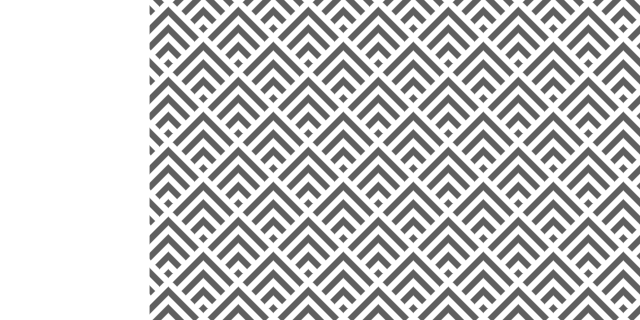
A Shadertoy shader for this pattern:

```glsl
// Nested grey chevrons in a staggered diamond lattice, right of a plain white margin.

// Lengths are in canvas heights.
const float PERIOD      = 0.21875;             // apex to apex, across and down
const vec2  APEX        = vec2(0.7448, 0.9792); // outer tip of one chevron stack
const float MARGIN      = 0.4674;              // left edge of the patterned area
const float STRIPES     = 4.0;                 // three chevrons and a small square
const float EDGE_PIXELS = 0.75;                // half width of edge smoothing
const vec3  PAPER       = vec3(1.0);
const vec3  INK         = vec3(0.373);

// Signed distance to the stripes, in canvas heights.
float chevronDistance(vec2 p) {
    vec2 d = vec2(p.x - APEX.x, APEX.y - p.y) / PERIOD;

    // Diagonal axes turn each diamond into a unit square with its tip at 0.
    // Cells are split along the middle of the gaps between stacks.
    float gap = 0.5 / STRIPES;
    vec2 diagonal = vec2(d.y + d.x, d.y - d.x);
    vec2 cell = fract(diagonal + 0.5 * gap) - 0.5 * gap;

    // Stripes follow the two upper sides; the lower sides cut them off.
    float depth = min(cell.x, cell.y);
    float stripe = (abs(fract(depth * STRIPES + 0.25) - 0.5) - 0.25) / STRIPES;
    float cut = max(cell.x, cell.y) - (1.0 - gap);
    return max(stripe, cut) * PERIOD * inversesqrt(2.0);
}

void mainImage(out vec4 fragColor, in vec2 fragCoord) {
    float pixel = 1.0 / iResolution.y;
    vec2 p = fragCoord * pixel;

    float soft = EDGE_PIXELS * pixel;
    float ink = 1.0 - smoothstep(-soft, soft, chevronDistance(p));

    // Plain margin on the left
    ink *= clamp((p.x - MARGIN) / pixel + 0.5, 0.0, 1.0);

    fragColor = vec4(mix(PAPER, INK, ink), 1.0);
}
```
